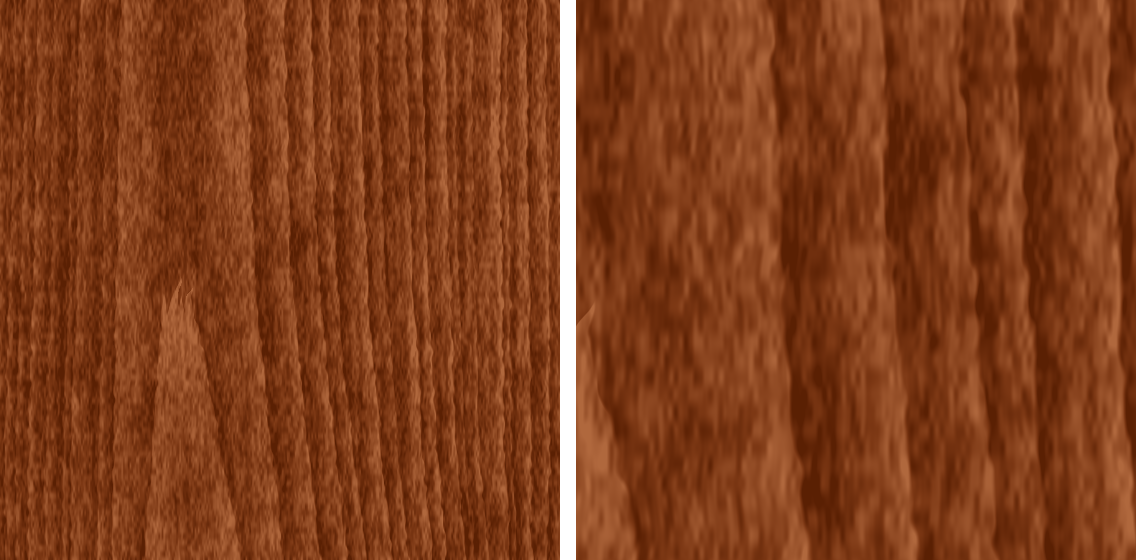
Left, the full canvas; right, a detail of the centre.
Write a three.js fragment shader that draws this texture.

```glsl
// Stained softwood board: sharp-edged growth rings around a ragged cathedral tip, over fine vertical fibres.
varying vec2 vUv;

const vec3 DARK_STAIN = vec3(0.39, 0.15, 0.03);
const vec3 MID_STAIN = vec3(0.49, 0.22, 0.08);
const vec3 LIGHT_STAIN = vec3(0.64, 0.36, 0.20);

const float AXIS = 0.322;          // heart line between left and right rings
const float LEFT_EDGE = 0.219;     // innermost ring edges at the top
const float RIGHT_EDGE = 0.437;
const float LEFT_LEAN = 0.024;     // sideways drift of the rings at the bottom
const float RIGHT_LEAN = 0.07;
const float EDGE_SOFT = 0.004;
const float RING_JITTER = 0.7;
const float TIP_HEIGHT = 0.44;
const float RING_BASE = 0.10;
const float RING_CONTRAST = 0.82;
const float FIBRE_CONTRAST = 1.0;
const float BLOTCH_CONTRAST = 0.50;

float hash(vec2 p) {
  return fract(sin(dot(p, vec2(127.1, 311.7))) * 43758.5453);
}

float noise(vec2 p) {
  vec2 i = floor(p);
  vec2 f = fract(p);
  f = f * f * (3.0 - 2.0 * f);
  float low = mix(hash(i), hash(i + vec2(1.0, 0.0)), f.x);
  float high = mix(hash(i + vec2(0.0, 1.0)), hash(i + vec2(1.0, 1.0)), f.x);
  return mix(low, high, f.y);
}

// Jittered position of a ring edge; edge zero stays fixed.
float ringEdge(float i, float side) {
  return i + RING_JITTER * (hash(vec2(i, side)) - 0.5) * step(0.5, i);
}

// Tone of one ring: rises outward, then drops sharply at its edge.
float ringTone(float n, float density, float side) {
  float i = floor(n);
  if (n < ringEdge(i, side)) i -= 1.0;
  else if (n >= ringEdge(i + 1.0, side)) i += 1.0;
  float inner = ringEdge(i, side);
  float outer = ringEdge(i + 1.0, side);
  float rise = clamp((n - inner) / (outer - inner), 0.0, 1.0);
  float strength = 0.75 + 0.45 * hash(vec2(i, side + 5.0));
  float drop = smoothstep(0.0, EDGE_SOFT * density, outer - n);
  return pow(rise, 1.25) * strength * drop;
}

float growthRings(vec2 p) {
  // Gently wavy ring edges, serrated by the fibres
  float x = p.x + 0.012 * (noise(p * vec2(7.0, 4.0)) - 0.5)
                + 0.004 * (noise(p * vec2(20.0, 24.0)) - 0.5)
                + 0.005 * (noise(p * vec2(160.0, 70.0)) - 0.5);
  float down = max(1.0 - p.y, 0.0);
  bool right = x > AXIS;

  // Signed distance outward from the innermost ring edge
  float lean = RIGHT_LEAN * pow(down, 1.6) * (1.0 - smoothstep(0.6, 1.05, x));
  float outward = right ? x - lean - RIGHT_EDGE : LEFT_EDGE - x - LEFT_LEAN * down;

  if (outward > 0.0) {
    float span = right ? 1.0 - RIGHT_EDGE : LEFT_EDGE;
    float d = outward / span;
    vec2 spread = right ? vec2(9.0, 6.0) : vec2(6.0, 2.0);
    float n = d * (spread.x + spread.y * d);
    float density = (spread.x + 2.0 * spread.y * d) / span;
    float tone = ringTone(n, density, right ? 3.0 : 11.0);
    return right ? tone : mix(0.55, tone, 0.75);
  }

  // Central ring, dark along the heart
  float below = max(0.46 - p.y, 0.0);
  float beyondCone = right ? x - 0.350 - 0.17 * below : 0.293 - 0.085 * below - x;
  float rise = clamp(beyondCone / max(beyondCone - outward, 0.001), 0.0, 1.0);
  float tone = (0.14 + 0.74 * pow(rise, 0.9)) * smoothstep(0.0, EDGE_SOFT, -outward);

  // Pale cone with a tip frayed along the fibres
  float fray = noise(vec2(p.x * 150.0 + 3.0 * noise(p * 30.0), p.y * 9.0));
  float tip = TIP_HEIGHT + 0.085 * fray * fray - 0.4 * abs(p.x - 0.310);
  float cone = smoothstep(0.0, EDGE_SOFT, -beyondCone) * smoothstep(0.0, 0.012, tip - p.y);
  float rim = 1.0 - smoothstep(0.0, 0.06, -beyondCone);
  float coneTone = 0.52 + 0.4 * max(rim, smoothstep(0.1, 0.45, p.y));
  return mix(tone, coneTone, cone);
}

// Short vertical fibres at several widths, centred on zero.
float fibres(vec2 p) {
  p.x += 0.003 * noise(p * vec2(30.0, 40.0));
  float fine = noise(p * vec2(340.0, 95.0)) - 0.5;
  float medium = noise(p * vec2(190.0, 45.0) + 17.0) - 0.5;
  float streak = noise(p * vec2(110.0, 2.5) + 41.0) - 0.5;
  float outside = smoothstep(0.1, 0.4, abs(p.x - AXIS));
  return 0.65 * fine + 0.5 * medium + (0.12 + 0.3 * outside) * streak;
}

float blotches(vec2 p) {
  float broad = noise(p * vec2(7.0, 4.0) + 3.0) - 0.5;
  float small = noise(p * vec2(45.0, 24.0) + 29.0) - 0.5;
  return 0.6 * broad + 0.55 * small;
}

void main() {
  float tone = RING_BASE + RING_CONTRAST * growthRings(vUv)
             + FIBRE_CONTRAST * fibres(vUv) + BLOTCH_CONTRAST * blotches(vUv);
  tone = clamp(tone, -0.15, 1.2);
  vec3 color = tone < 0.4 ? mix(DARK_STAIN, MID_STAIN, tone / 0.4)
                          : mix(MID_STAIN, LIGHT_STAIN, (tone - 0.4) / 0.6);
  gl_FragColor = vec4(max(color, 0.0), 1.0);
}
```
